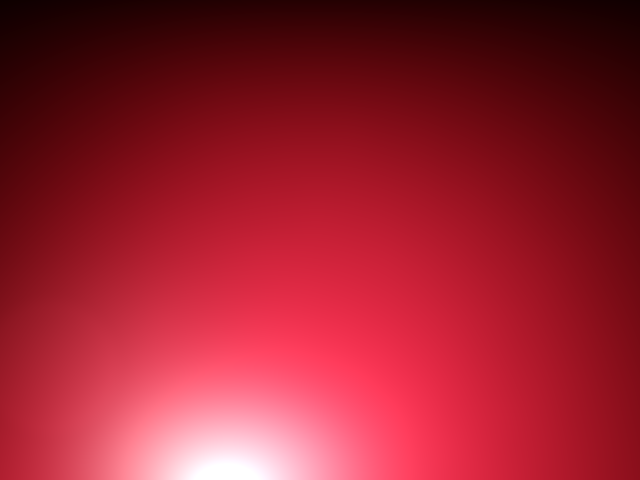
Give the GLSL for this background, as a WebGL 2 fragment shader.

```glsl
#version 300 es
precision highp float;
// A blurred crimson haze with a white-hot pink glow rising from the lower edge.

#define HAZE_CENTER 0.48
#define HAZE_LEVEL 0.96
#define HAZE_DROP 0.82
#define GLOW_POS vec2(0.355, -0.01)
#define GLOW_SIZE vec2(0.19, 0.18)
#define CORE_POS vec2(0.35, -0.02)
#define CORE_SIZE vec2(0.07, 0.06)
#define DISC_POS vec2(0.105, 0.235)
#define DISC_RADIUS 0.14
#define MOTTLE 0.012

uniform vec2 u_resolution;
out vec4 fragColor;

float hash(vec2 p) {
    return fract(sin(dot(p, vec2(127.1, 311.7))) * 43758.5453);
}

float valueNoise(vec2 p) {
    vec2 cell = floor(p), f = fract(p);
    f = f * f * (3.0 - 2.0 * f);
    float low = mix(hash(cell), hash(cell + vec2(1.0, 0.0)), f.x);
    float high = mix(hash(cell + vec2(0.0, 1.0)), hash(cell + 1.0), f.x);
    return mix(low, high, f.y);
}

float softSpot(vec2 p, vec2 center, vec2 size) {
    vec2 d = (p - center) / size;
    return exp(-dot(d, d));
}

// Brightness of the broad haze: fades upward and towards both sides
float hazeLevel(vec2 uv) {
    float dx = uv.x - HAZE_CENTER;
    float falloff = dx < 0.0 ? mix(1.5, 4.2, uv.y) : mix(2.1, 3.0, uv.y);
    float column = HAZE_LEVEL - HAZE_DROP * pow(uv.y, 2.2);
    return column * exp(-falloff * dx * dx);
}

// Dark tones stay pure red, bright ones lean to rose
vec3 crimson(float level) {
    return vec3(level, 0.21 * pow(level, 2.1), 0.34 * pow(level, 1.9));
}

void main() {
    vec2 uv = gl_FragCoord.xy / u_resolution;
    vec2 p = vec2(uv.x * u_resolution.x / u_resolution.y, uv.y);

    // Haze with faint mottling
    float mottle = valueNoise(p * 7.0) + 0.5 * valueNoise(p * 15.0) - 0.75;
    float level = hazeLevel(uv);
    vec3 color = crimson(level * (1.0 + MOTTLE * mottle));

    // Pale veil and out-of-focus disc on the left
    color += vec3(0.02, 0.07, 0.06) * softSpot(uv, vec2(0.2, 0.26), vec2(0.2, 0.2));
    float disc = 1.0 - smoothstep(-0.02, 0.02, length(p - DISC_POS) - DISC_RADIUS);
    color += vec3(0.014, 0.006, 0.008) * disc;

    // Wide rose bloom, pink glow and white core
    color += vec3(0.16, 0.02, 0.06) * softSpot(uv, vec2(0.42, 0.05), vec2(0.27, 0.24));
    color += vec3(0.15, 0.74, 0.62) * softSpot(uv, GLOW_POS, GLOW_SIZE);
    color += vec3(0.1, 0.2, 0.18) * softSpot(uv, CORE_POS, CORE_SIZE);

    fragColor = vec4(clamp(color, 0.0, 1.0), 1.0);
}
```
